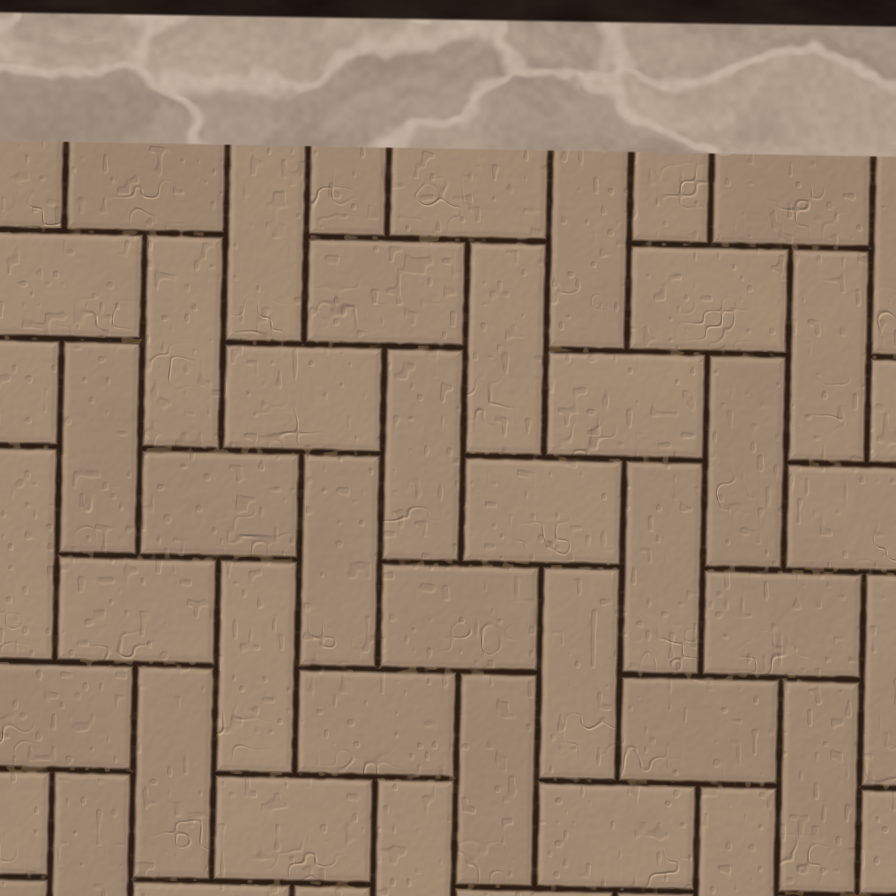
Reproduce this texture procedurally as a Shadertoy shader.

```glsl
// Slightly tilted herringbone paving with dark joints, below a pale veined stone strip.
// Bricks come from a diagonal four-cell pattern on a skew-free grid; their pits and
// cracks are relief-lit noise, and the stone strip is a warped cellular pattern.

const vec2 CELL = vec2(0.0901, 0.1203);    // half a brick across, half a brick down
const vec2 GRID_ORIGIN = vec2(0.0716, 0.2578);
const float TILT = 0.022;
const vec3 BRICK = vec3(0.622, 0.530, 0.442);
const vec3 JOINT = vec3(0.17, 0.115, 0.08);
const vec3 JOINT_SAND = vec3(0.44, 0.35, 0.24);
const vec3 STONE_DARK = vec3(0.59, 0.525, 0.47);
const vec3 STONE_LIGHT = vec3(0.71, 0.635, 0.565);
const vec3 VEIN = vec3(0.77, 0.70, 0.635);
const vec3 TOP_SHADOW = vec3(0.12, 0.09, 0.075);

float hash(vec2 p) {
    vec3 q = fract(vec3(p.xyx) * 0.1031);
    q += dot(q, q.yzx + 33.33);
    return fract((q.x + q.y) * q.z);
}

vec2 hash2(vec2 p) {
    return vec2(hash(p), hash(p + 47.3));
}

float noise(vec2 p) {
    vec2 i = floor(p), f = fract(p);
    f = f * f * (3.0 - 2.0 * f);
    return mix(mix(hash(i), hash(i + vec2(1, 0)), f.x),
               mix(hash(i + vec2(0, 1)), hash(i + vec2(1, 1)), f.x), f.y);
}

float fbm(vec2 p) {
    float sum = 0.0, gain = 0.5;
    for (int i = 0; i < 4; i++) {
        sum += gain * noise(p);
        p = p * 2.03 + 11.7;
        gain *= 0.5;
    }
    return sum;
}

// Nearest-cell border measure (x) and a random value for that cell (y)
vec2 cells(vec2 p) {
    float near = 9.0, second = 9.0, id = 0.0;
    for (int y = -1; y <= 1; y++)
    for (int x = -1; x <= 1; x++) {
        vec2 c = floor(p) + vec2(x, y);
        float d = length(c + 0.15 + 0.7 * hash2(c) - p);
        if (d < near) { second = near; near = d; id = hash(c + 5.1); }
        else second = min(second, d);
    }
    return vec2(second - near, id);
}

// Surface height: fine grain, small pits and, where allowed, curling cracks
float relief(vec2 p, float crackMask) {
    float grain = 0.5 * noise(p * 170.0) + 0.4 * noise(p * 75.0);
    float pits = smoothstep(0.76, 0.92, noise(p * vec2(115.0, 85.0) + 17.0));
    float ridge = abs(noise(p * 62.0 + 9.0) - 0.5);
    float crack = crackMask * (1.0 - smoothstep(0.0, 0.08, ridge));
    return 0.25 * grain - 0.4 * pits - 0.8 * crack;
}

vec3 paving(vec2 p, float pixel) {
    float c = cos(TILT), s = sin(TILT);
    vec2 d = p - GRID_ORIGIN;
    vec2 q = vec2(c * d.x + s * d.y, c * d.y - s * d.x);

    // Phase 3,0 = left and right of a lying brick; 1,2 = top and bottom of a standing one
    vec2 cell = floor(q / CELL);
    float phase = mod(cell.x + cell.y, 4.0);
    bool standing = phase > 0.5 && phase < 2.5;
    vec2 first = cell;
    if (phase < 0.5) first.x -= 1.0;
    if (phase > 1.5 && phase < 2.5) first.y -= 1.0;
    vec2 size = CELL * (standing ? vec2(1, 2) : vec2(2, 1));
    vec2 local = q - first * CELL;
    vec2 gap = min(local, size - local);
    float edge = min(gap.x, gap.y) + 0.0012 * (noise(q * 90.0) - 0.5);

    // Cracks gather at one spot low in each brick
    vec2 spot = size * mix(vec2(0.12, 0.62), vec2(0.8, 0.95), hash2(first + 60.0));
    vec2 away = (local - spot) / vec2(0.028, 0.02);
    float crackMask = exp(-dot(away, away));
    float height = relief(q, crackMask);
    float lit = height - relief(q - vec2(0.0015, 0.002), crackMask);

    vec3 col = BRICK * (1.0 + 0.03 * (hash(first + 31.0) - 0.5));
    col *= 1.0 + 0.04 * (fbm(q * 14.0) - 0.5) + 0.28 * lit + 0.07 * min(height, 0.0);

    // Bevel: bright along top and left, dim along bottom and right
    float rim = exp(-pow((edge - 0.0075) / 0.0025, 2.0));
    bool brightSide = gap.x < gap.y ? local.x < size.x * 0.5 : local.y < size.y * 0.5;
    col *= 1.0 + rim * (brightSide ? 0.07 : -0.05);

    // Joints, with sand flecks mostly in the horizontal ones
    float sand = smoothstep(0.58, 0.85, noise(q * vec2(130.0, 190.0) + 3.0));
    vec3 joint = mix(JOINT, JOINT_SAND, sand * (gap.y < gap.x ? 0.7 : 0.15));
    return mix(joint, col, smoothstep(0.001, max(0.0058, 0.001 + pixel), edge));
}

vec3 stone(vec2 p) {
    vec2 warp = vec2(fbm(p * 9.0), fbm(p * 9.0 + 30.0)) - 0.5;
    vec2 cell = cells(p * vec2(3.6, 7.5) + 0.9 * warp + vec2(2.3, 0.4));
    float mottling = fbm(p * vec2(16.0, 26.0) + 4.0 * warp);
    vec3 col = mix(STONE_DARK, STONE_LIGHT, clamp(0.55 * cell.y + 1.1 * mottling - 0.2, 0.0, 1.0));
    col = mix(col, VEIN, 0.85 * (1.0 - smoothstep(0.02, 0.16, cell.x)));
    return col * (0.97 + 0.06 * noise(p * 120.0));
}

void mainImage(out vec4 fragColor, in vec2 fragCoord) {
    vec2 p = fragCoord / iResolution.xy;
    p.y = 1.0 - p.y;                       // measure downward from the top
    float pixel = 1.0 / iResolution.y;
    float soft = max(0.0015, pixel);

    float stripTop = 0.013 + 0.016 * p.x;
    float stripBottom = 0.157 + 0.018 * p.x;
    vec3 shadow = TOP_SHADOW * (0.6 + 0.9 * fbm(p * vec2(14.0, 40.0)));
    vec3 col = mix(shadow, stone(p), smoothstep(-soft, 2.0 * soft, p.y - stripTop));
    col = mix(col, paving(p, pixel), smoothstep(-soft, soft, p.y - stripBottom));
    fragColor = vec4(col, 1.0);
}
```
